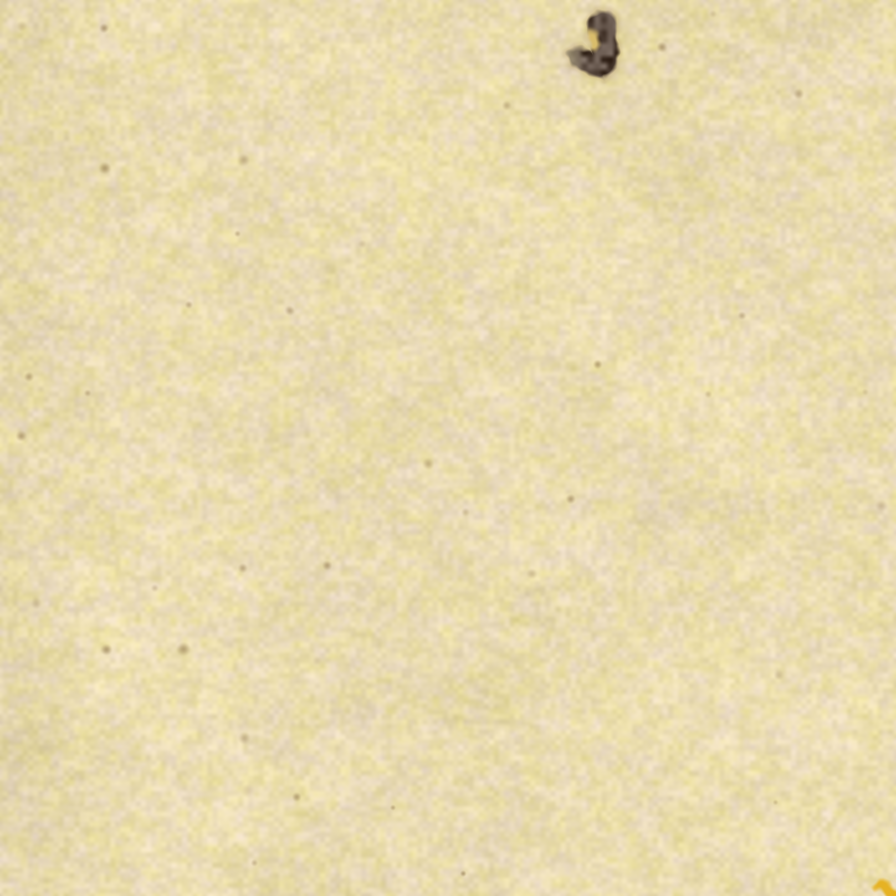
A three.js fragment shader for this texture:

```glsl
// Aged cream paper: layered value noise gives cloudy mottling, fine grain and
// blotchy yellow tint; looped faint fibres and specks lie on top, with one
// ragged dark fleck near the top edge and a yellow stain in the corner.
varying vec2 vUv;

float hash(vec2 p) {
  vec3 q = fract(vec3(p.xyx) * 0.1031);
  q += dot(q, q.yzx + 33.33);
  return fract((q.x + q.y) * q.z);
}

// Value noise centred on zero
float noise(vec2 p) {
  vec2 cell = floor(p), f = fract(p);
  f = f * f * (3.0 - 2.0 * f);
  float low = mix(hash(cell), hash(cell + vec2(1.0, 0.0)), f.x);
  float high = mix(hash(cell + vec2(0.0, 1.0)), hash(cell + 1.0), f.x);
  return mix(low, high, f.y) - 0.5;
}

float fbm(vec2 p) {
  float sum = 0.0, amp = 0.5;
  for (int i = 0; i < 4; i++) {
    sum += amp * noise(p);
    p = mat2(1.6, 1.2, -1.2, 1.6) * p + 17.3;
    amp *= 0.65;
  }
  return sum;
}

float segment(vec2 p, vec2 a, vec2 b) {
  vec2 d = b - a;
  return length(p - a - d * clamp(dot(p - a, d) / dot(d, d), 0.0, 1.0));
}

// Short, mostly level fibres with soft sides
float fibres(vec2 p) {
  float shade = 0.0;
  for (int i = 0; i < 16; i++) {
    float id = float(i);
    vec2 mid = vec2(hash(vec2(id, 3.0)), hash(vec2(id, 8.0)));
    float angle = 0.8 * (hash(vec2(id, 12.0)) - 0.5);
    vec2 reach = vec2(cos(angle), sin(angle)) * mix(0.02, 0.07, hash(vec2(id, 21.0)));
    float d = segment(p, mid - reach, mid + reach);
    shade += (1.0 - smoothstep(0.0, 0.008, d)) * hash(vec2(id, 30.0));
  }
  return shade;
}

// Sparse specks, one per jittered cell at most
float specks(vec2 p) {
  vec2 grid = p * 13.0, cell = floor(grid);
  vec2 centre = 0.2 + 0.6 * vec2(hash(cell + 41.0), hash(cell + 67.0));
  float radius = mix(0.05, 0.12, hash(cell + 83.0));
  float present = smoothstep(0.72, 1.0, hash(cell + 95.0));
  return present * (1.0 - smoothstep(0.0, radius, length(fract(grid) - centre)));
}

void main() {
  vec2 p = vUv;

  // Paper tone from clouds down to grain
  float clouds = fbm(p * vec2(5.0, 7.0) + 4.0);
  float mottle = fbm(p * vec2(22.0, 30.0) + 51.0);
  float grain = noise(p * 175.0) + 0.6 * noise(p * vec2(80.0, 110.0) + 9.0);
  float tone = 0.045 * clouds + 0.05 * mottle + 0.06 * grain;
  tone -= 0.022 * (1.0 - smoothstep(0.0, 0.13, p.x + 0.08 * clouds));
  float tint = 0.11 * noise(p * 78.0 + 130.0) + 0.07 * noise(p * 150.0 + 310.0);
  vec3 colour = vec3(0.917, 0.862, 0.692) + tone * vec3(1.0, 1.0, 1.05);
  colour += tint * vec3(0.07, -0.03, 1.0);

  // Fibres and specks
  colour -= 0.035 * fibres(p) * (0.7 + noise(p * 70.0)) * vec3(1.0, 1.0, 0.9);
  colour = mix(colour, vec3(0.58, 0.48, 0.32), 0.6 * specks(p));

  // Dark fleck: an upright body with a foot to the left and a pale notch
  vec2 ragged = p + 0.006 * vec2(noise(p * 120.0), noise(p * 120.0 + 40.0));
  float body = segment(ragged, vec2(0.672, 0.973), vec2(0.674, 0.930)) - 0.015;
  float foot = segment(ragged, vec2(0.645, 0.935), vec2(0.670, 0.925)) - 0.011;
  float fleck = 1.0 - smoothstep(-0.003, 0.003, min(body, foot));
  vec3 fleckColour = vec3(0.34, 0.28, 0.24) + 0.36 * noise(p * 135.0 + 70.0);
  fleckColour = mix(vec3(0.60, 0.55, 0.44), fleckColour, smoothstep(0.632, 0.655, p.x));
  float notch = 1.0 - smoothstep(0.004, 0.011, length((ragged - vec2(0.660, 0.955)) * vec2(1.0, 0.7)));
  fleckColour = mix(fleckColour, vec3(0.85, 0.74, 0.42), notch);
  float halo = 1.0 - smoothstep(0.0, 0.009, min(body, foot));
  colour = mix(colour, vec3(0.72, 0.62, 0.40), 0.35 * halo);
  colour = mix(colour, fleckColour, fleck);

  // Yellow stain in the lower right corner
  float stain = segment(ragged, vec2(0.982, 0.012), vec2(1.0, 0.0)) - 0.006;
  colour = mix(colour, vec3(0.90, 0.70, 0.14), 1.0 - smoothstep(-0.003, 0.004, stain));

  gl_FragColor = vec4(colour, 1.0);
}
```
